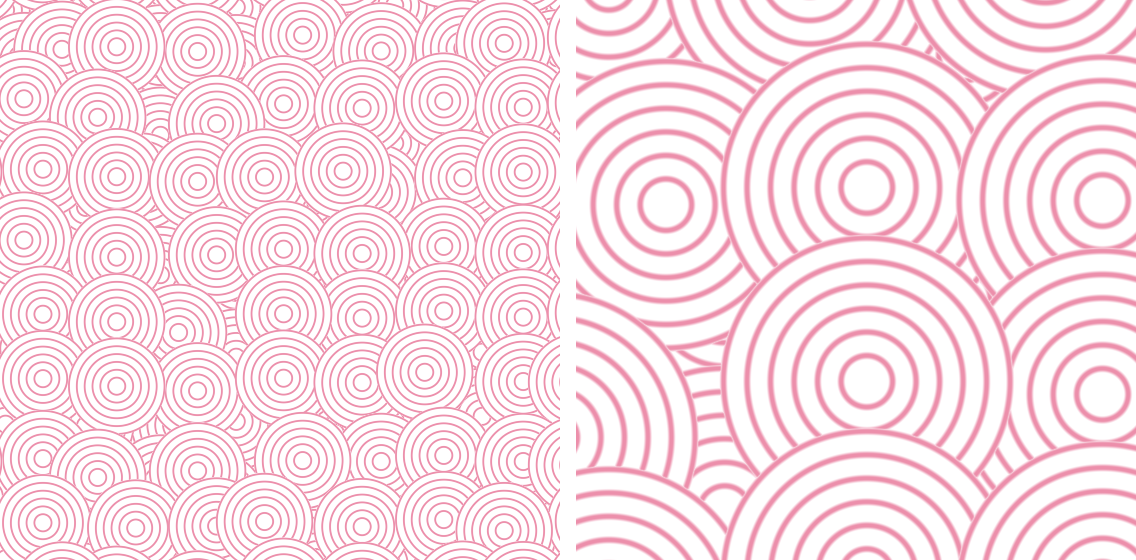
Left: the whole. Right: its middle third, enlarged.
This pattern is drawn by a Shadertoy shader. Its source:

```glsl
// Overlapping scales of thin pink concentric rings, scattered on a loose grid.

const vec3 PAPER = vec3(1.0);
const vec3 PINK = vec3(0.925, 0.56, 0.67);

const vec2 GRID = vec2(7.0, 8.0);       // discs across and up the canvas
const float INNER_RADIUS = 0.0153;
const float RING_GAP = 0.0140;
const float LAST_RING = 5.0;
const float LINE_CORE = 0.0005;         // half width of the solid ink
const float LINE_EDGE = 0.0028;         // half width where the ink ends

float hash(vec2 p) {
    vec3 q = fract(vec3(p.xyx) * vec3(0.1031, 0.1030, 0.0973));
    q += dot(q, q.yzx + 33.33);
    return fract((q.x + q.y) * q.z);
}

// Random value from -1 to 1
float signedHash(vec2 p) {
    return 2.0 * hash(p) - 1.0;
}

// Disc centre: shared row and column drift, plus a sideways slip for some
vec2 discCentre(vec2 cell, float seed) {
    vec2 drift = vec2(0.014 * signedHash(vec2(cell.x + 40.0, seed)),
                      0.014 * signedHash(vec2(seed + 7.0, cell.y + 60.0))
                    + 0.017 * signedHash(vec2(cell.x + 90.0, seed + 3.0)));
    float slips = step(0.68, hash(cell + seed + 20.0));
    vec2 slip = vec2(signedHash(cell + seed + 51.0) < 0.0 ? -0.034 : 0.034,
                     0.024 * signedHash(cell + seed + 73.0));
    return (cell + 0.5) / GRID + drift + slips * slip;
}

// Lays one opaque ringed disc over the ink below it
float stackDisc(float ink, float dist, float edge) {
    float ring = clamp(round((dist - INNER_RADIUS) / RING_GAP), 0.0, LAST_RING);
    float offset = abs(dist - INNER_RADIUS - ring * RING_GAP);
    float line = 1.0 - smoothstep(LINE_CORE, edge, offset);
    float rim = dist - INNER_RADIUS - LAST_RING * RING_GAP;
    float cover = 1.0 - smoothstep(LINE_CORE, edge, rim);
    return max(line, ink * (1.0 - cover));
}

// Paints rows from top to bottom; within a row, chance decides who is in front
float stackLayer(float ink, vec2 p, float seed, float edge) {
    vec2 home = floor(p * GRID);
    for (int row = 1; row >= -1; row--) {
        for (int pass = 0; pass < 2; pass++) {
            for (int col = -1; col <= 1; col++) {
                vec2 cell = home + vec2(col, row);
                bool inFront = hash(cell + seed + 31.0) > 0.5;
                if (inFront == (pass == 1)) {
                    float dist = length(p - discCentre(cell, seed));
                    ink = stackDisc(ink, dist, edge);
                }
            }
        }
    }
    return ink;
}

void mainImage(out vec4 fragColor, in vec2 fragCoord) {
    vec2 uv = fragCoord / iResolution.y;
    float edge = max(LINE_EDGE, LINE_CORE + 1.0 / iResolution.y);

    // A back layer, shifted by half a cell, fills the gaps of the front one
    float ink = stackLayer(0.0, uv + 0.5 / GRID, 11.0, edge);
    ink = stackLayer(ink, uv, 5.0, edge);

    fragColor = vec4(mix(PAPER, PINK, ink), 1.0);
}
```
